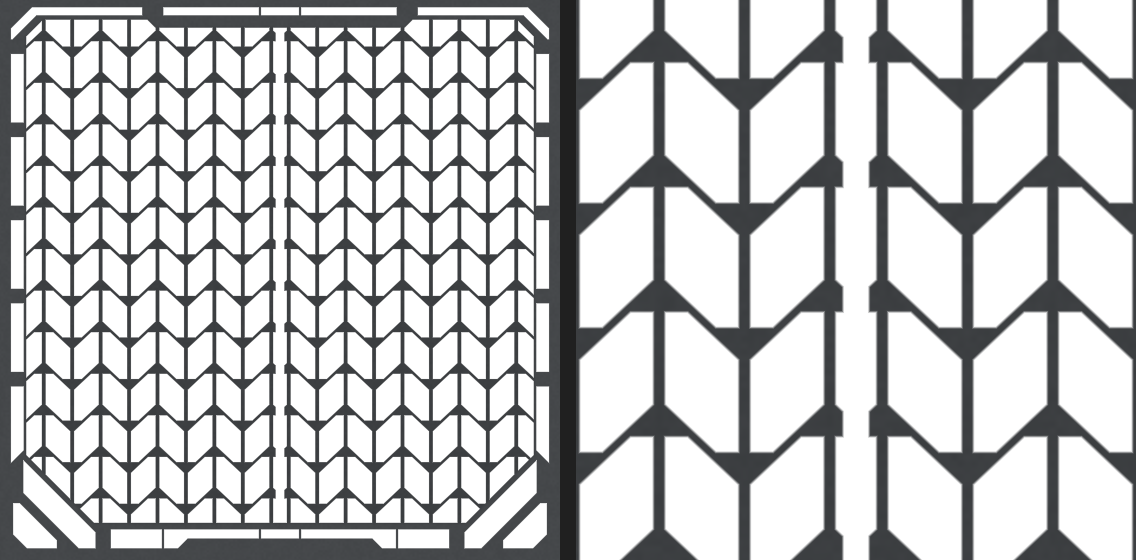
Left, the full canvas; right, a detail of the centre.
This pattern is drawn by a WebGL 2 fragment shader. Its source:

```glsl
#version 300 es
precision highp float;
uniform vec2 u_resolution;
out vec4 fragColor;

#define UNITS 768.0        // design units across the canvas
#define BAR_STEP 39.0      // spacing of upright bars
#define ROW_STEP 57.0      // spacing of chevron rows
#define BAR_HALF 2.6
#define STRIP_HALF 2.4     // vertical half width of the slanted strips
#define RISE 36.6          // height of one chevron
#define GUSSET 14.7        // depth of the joint triangles
#define SOFTNESS 0.8
#define GRAIN 0.022
#define FRAME_COLOR vec3(0.27, 0.28, 0.29)
#define LATTICE_COLOR vec3(0.235, 0.245, 0.255)

const float DIAG = 0.7071;

float hash(vec2 p) {
  vec3 q = fract(p.xyx * 0.1031);
  q += dot(q, q.yzx + 33.33);
  return fract((q.x + q.y) * q.z);
}

float noise(vec2 p) {
  vec2 i = floor(p), f = fract(p);
  f = f * f * (3.0 - 2.0 * f);
  return mix(mix(hash(i), hash(i + vec2(1, 0)), f.x),
             mix(hash(i + vec2(0, 1)), hash(i + vec2(1, 1)), f.x), f.y);
}

float box(vec2 p, vec2 lo, vec2 hi) {
  vec2 d = max(lo - p, p - hi);
  return max(d.x, d.y);
}

// Upright bars, zigzag strips and triangular joints
float lattice(vec2 p) {
  float column = (372.0 - p.x) / BAR_STEP;
  float bars = abs(fract(column + 0.5) - 0.5) * BAR_STEP - BAR_HALF;
  float drop = RISE * abs(mod(column + 1.0, 2.0) - 1.0);
  float rel = p.y - 41.9 - drop;
  rel -= ROW_STEP * floor(rel / ROW_STEP + 0.5);
  float depth = rel + drop;
  float strips = (abs(rel) - STRIP_HALF) * DIAG;
  float peaks = max(-rel * DIAG, depth - GUSSET);
  float valleys = max(rel * DIAG, RISE - GUSSET - depth);
  // the end bar stops short of the blocks beside the central gap
  bars = max(bars, p.x - 375.0);
  return max(min(min(bars, strips), min(peaks, valleys)), p.x - 378.0);
}

// Large opening that holds the lattice
float panel(vec2 p) {
  float sum = p.x + p.y, diff = p.y - p.x;
  float d = box(p, vec2(36, 27), vec2(400, 717));
  d = max(d, max(86.0 - sum, diff - 588.0) * DIAG);
  float header = max(p.y - 38.0, (175.0 + diff) * DIAG);
  return max(d, -header);
}

// Slots along the top, sides, bottom and lower corners
float frameSlots(vec2 p) {
  float sum = p.x + p.y, diff = p.y - p.x;
  float divider = 1.5 - abs(p.x - 356.5);

  float corner = box(p, vec2(15, 10), vec2(195, 54));
  corner = max(corner, (54.0 - sum) * DIAG);
  corner = max(corner, min(p.y - 21.0, (sum - 71.0) * DIAG));
  float top = max(box(p, vec2(224, 10), vec2(400, 21)), divider);

  float side = box(p, vec2(15, 70), vec2(32.5, 640));
  side = max(side, abs(mod(p.y - 64.0, 114.0) - 57.0) - 47.0);
  side = min(side, box(p, vec2(15, 540), vec2(29, 636)));
  side = max(side, (sum - 650.0) * DIAG);

  float bottom = box(p, vec2(152, 726), vec2(400, 752));
  bottom = max(bottom, min(p.y - 738.5, (sum - 996.0) * DIAG));
  bottom = max(bottom, max(divider, 1.5 - abs(p.x - 223.5)));

  float brace = box(p, vec2(32, 630), vec2(131, 752));
  brace = max(brace, max(599.0 - diff, diff - 644.0) * DIAG);
  float foot = box(p, vec2(18, 690), vec2(78, 752));
  foot = max(foot, max(663.0 - diff, diff - 715.0) * DIAG);

  return min(min(min(corner, top), min(side, bottom)), min(brace, foot));
}

void main() {
  vec2 uv = gl_FragCoord.xy / u_resolution;
  vec2 p = vec2(uv.x, 1.0 - uv.y) * UNITS;
  float halfWidth = 0.5 * UNITS;
  // mirrored halves: x runs from the nearer side to the centre
  vec2 m = vec2(halfWidth - abs(p.x - halfWidth), p.y);

  float opening = panel(m);
  float gaps = min(max(opening, -lattice(m)), frameSlots(m));
  float edge = max(SOFTNESS, 0.7 * UNITS / min(u_resolution.x, u_resolution.y));
  float solid = smoothstep(-edge, edge, gaps);

  // faint mottling of the dark material
  float mottle = 0.6 * noise(p / 3.0) + 0.4 * noise(p / 11.0) - 0.5;
  vec3 dark = mix(LATTICE_COLOR, FRAME_COLOR, smoothstep(-2.0, 4.0, opening));
  dark += GRAIN * mottle;
  fragColor = vec4(mix(vec3(1.0), dark, solid), 1.0);
}
```
